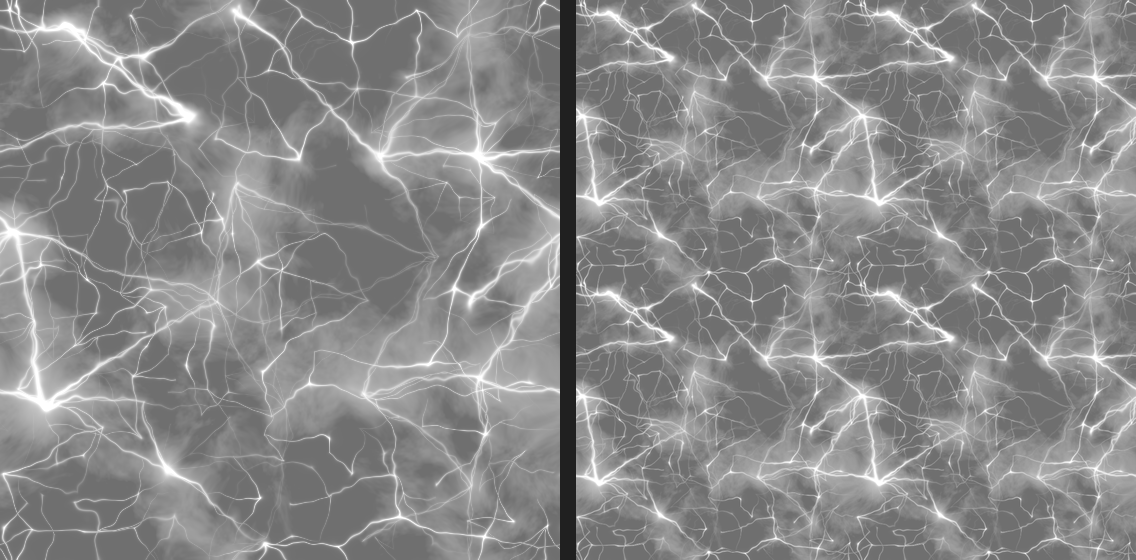
Left: one tile. Right: repeated 2 by 2.
Reproduce this texture procedurally as a WebGL 2 fragment shader.

```glsl
#version 300 es
precision highp float;
// Tiling web of glowing electric filaments over drifting grey smoke.

#define BASE_GREY 0.434
#define SMOKE_GAIN 0.62
#define SMOKE_LOW 0.54
#define SMOKE_MAX 0.27
#define HALO_GAIN 0.50
#define HALO_REACH 0.15
#define MAJOR_CELLS 5
#define MINOR_CELLS 9
#define FINE_CELLS 15
#define MAJOR_WIDTH 0.0040
#define THIN_WIDTH 0.0018
#define WARP 0.040

uniform vec2 u_resolution;
out vec4 fragColor;

// Three random values for a lattice cell, wrapping after "period" cells.
vec3 hash3(vec2 cell, int period, int seed) {
    ivec2 wrapped = (ivec2(cell) + 4 * period) % period;
    uvec3 v = uvec3(wrapped, seed) * 1664525u + 1013904223u;
    v.x += v.y * v.z; v.y += v.z * v.x; v.z += v.x * v.y;
    v ^= v >> 16u;
    v.x += v.y * v.z; v.y += v.z * v.x; v.z += v.x * v.y;
    return vec3(v >> 8u) / 16777216.0;
}

// Wrapping value noise with two independent channels.
vec2 noise2(vec2 p, int period, int seed) {
    p *= float(period);
    vec2 c = floor(p), f = p - c;
    f = f * f * (3.0 - 2.0 * f);
    vec2 low = mix(hash3(c, period, seed).xy, hash3(c + vec2(1, 0), period, seed).xy, f.x);
    vec2 high = mix(hash3(c + vec2(0, 1), period, seed).xy, hash3(c + vec2(1, 1), period, seed).xy, f.x);
    return mix(low, high, f.y);
}

float fbm(vec2 p, int seed) {
    float sum = 0.0, total = 0.0, gain = 1.0;
    int period = 6;
    for (int i = 0; i < 6; i++) {
        sum += gain * noise2(p, period, seed + i).x;
        total += gain;
        gain *= 0.6;
        period *= 2;
    }
    return sum / total;
}

// Kinks that turn straight strands into crooked ones.
vec2 crooked(vec2 p, int seed) {
    vec2 offset = noise2(p, 9, 40) - 0.5;
    offset += 0.45 * (noise2(p, 23, seed) - 0.5);
    offset += 0.19 * (noise2(p, 59, seed + 1) - 0.5);
    return p + WARP * offset;
}

// Node: position in xy, brightness in z.
vec3 node(vec2 cell, int cells, int seed) {
    vec3 h = hash3(cell, cells, seed);
    return vec3(cell + 0.09 + 0.82 * h.xy, 0.08 + 0.92 * pow(h.z, 1.4));
}

// Tapered strand between two nodes: x is its core, y its wide halo.
vec2 strand(vec2 q, vec3 a, vec3 b, float scale, float width) {
    vec2 ab = b.xy - a.xy;
    float t = clamp(dot(q - a.xy, ab) / max(dot(ab, ab), 1e-4), 0.0, 1.0);
    float d = length(q - a.xy - ab * t);
    float fade = max(1.0 - d, 0.0);
    float power = mix(a.z, b.z, t) * (1.0 - 1.5 * t * (1.0 - t));
    float knot = pow(abs(2.0 * t - 1.0), 10.0) * power * power;
    float w = max(width * (0.3 + power + knot), 0.6 / u_resolution.y);
    float x = d / (scale * w);
    float core = min(1.5 * power, 1.25) * pow(1.0 + x * x, -1.4);
    return fade * vec2(core, power * exp(-d / HALO_REACH));
}

// Network of strands joining neighbouring nodes.
vec2 web(vec2 p, int cells, int seed, float keep, float width) {
    float scale = float(cells);
    vec2 q = p * scale, home = floor(q), sum = vec2(0.0);
    float core = 0.0;
    for (int y = -2; y <= 1; y++)
    for (int x = -2; x <= 1; x++) {
        vec2 c = home + vec2(x, y);
        vec3 a = node(c, cells, seed), b = node(c + vec2(1, 0), cells, seed);
        vec3 d = node(c + vec2(0, 1), cells, seed), e = node(c + vec2(1, 1), cells, seed);
        vec3 pick = hash3(c, cells, seed + 7);
        bool rising = fract(pick.z * 16.0) < 0.5;
        vec2 s0 = step(pick.x, keep) * strand(q, a, b, scale, width);
        vec2 s1 = step(pick.y, keep) * strand(q, a, d, scale, width);
        vec2 s2 = step(pick.z, 0.6 * keep) * strand(q, rising ? a : b, rising ? e : d, scale, width);
        core = max(core, max(s0.x, max(s1.x, s2.x)));
        sum += s0 + s1 + s2;
    }
    return vec2(mix(core, sum.x, 0.25), sum.y);
}

void main() {
    vec2 p = gl_FragCoord.xy / u_resolution;
    vec2 major = web(crooked(p, 50), MAJOR_CELLS, 3, 0.60, MAJOR_WIDTH);
    float twin = web(crooked(p, 60), MAJOR_CELLS, 3, 0.72, THIN_WIDTH).x;
    vec2 minor = web(crooked(p, 70), MINOR_CELLS, 21, 0.58, THIN_WIDTH);
    float fine = web(crooked(p, 80), FINE_CELLS, 33, 0.50, 0.8 * THIN_WIDTH).x;

    // Smoke gathers around the strong strands and thins out to nothing.
    vec2 drift = 0.07 * (noise2(p, 7, 90) - 0.5) + 0.03 * (noise2(p, 19, 91) - 0.5);
    float density = 0.5 + 1.5 * (fbm(p + drift, 100) - 0.5);
    density += HALO_GAIN * major.y + 0.10 * minor.y;
    float smoke = SMOKE_GAIN * max(density - SMOKE_LOW, 0.0);
    float grey = BASE_GREY + SMOKE_MAX * tanh(smoke / SMOKE_MAX);

    // Thin strands fade in and out in patches.
    vec2 patches = smoothstep(0.25, 0.6, noise2(p, 6, 95));
    float thin = max(0.5 * twin, max(0.8 * minor.x * (0.35 + 0.65 * patches.x), 0.65 * fine * patches.y));
    thin = pow(min(thin, 1.0), 0.8);
    grey += (1.0 - grey) * thin;
    grey += (1.0 - grey) * min(major.x, 1.0);
    fragColor = vec4(vec3(grey), 1.0);
}
```
